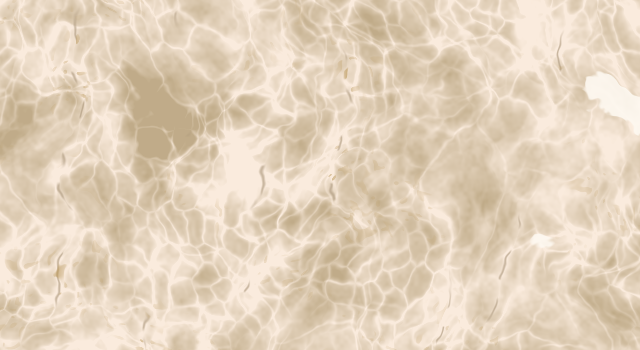
Reproduce this texture procedurally as a WebGL 1 fragment shader.

```glsl
precision highp float;
// Polished cream marble: cloudy beige ground, rounded darker cells, pale veins,
// steep broken cracks, one broad tan stain and ragged white calcite.
// Warped cellular noise at several scales sets one tone, mapped to a colour ramp.

uniform vec2 u_resolution;

#define BASE_TONE 0.62
#define CLOUD_AMOUNT 1.0
#define MOTTLE_AMOUNT 1.15
#define CELL_SHADE 0.23
#define VEIN_GLOW 0.17
#define VEIN_LINE 0.24
#define VEIN_WIDTH 0.009
#define CRACK_WIDTH 0.004
#define STAIN_DEPTH 0.42
#define TAN vec3(0.77, 0.69, 0.56)
#define CREAM vec3(0.97, 0.91, 0.85)
#define CALCITE vec3(0.995, 0.975, 0.945)

float hash(vec2 p) {
  vec3 q = fract(p.xyx * 0.1031);
  q += dot(q, q.yzx + 33.33);
  return fract((q.x + q.y) * q.z);
}

float noise(vec2 p) {
  vec2 i = floor(p), f = fract(p);
  f = f * f * (3.0 - 2.0 * f);
  return mix(mix(hash(i), hash(i + vec2(1, 0)), f.x),
             mix(hash(i + vec2(0, 1)), hash(i + vec2(1, 1)), f.x), f.y);
}

float fbm(vec2 p) {
  float sum = 0.0, amp = 0.533;
  for (int i = 0; i < 4; i++) {
    sum += amp * noise(p);
    p = mat2(1.6, 1.2, -1.2, 1.6) * p + 7.3;
    amp *= 0.5;
  }
  return sum;
}

// Cellular noise: x = gap between the two nearest points, y = cell value
vec2 cells(vec2 p) {
  vec2 base = floor(p);
  float near = 9.0, next = 9.0, id = 0.0;
  for (int y = -1; y <= 1; y++) {
    for (int x = -1; x <= 1; x++) {
      vec2 c = base + vec2(x, y);
      float d = length(c + vec2(hash(c + 40.0), hash(c + 91.0)) - p);
      if (d < near) {
        next = near;
        near = d;
        id = hash(c + 17.0);
      } else {
        next = min(next, d);
      }
    }
  }
  return vec2(next - near, id);
}

// Broad bends from layered sines, ragged detail from noise
vec2 warp(vec2 p) {
  vec2 q = p;
  float amp = 0.035, freq = 5.0;
  for (int i = 0; i < 4; i++) {
    q += amp * sin(freq * q.yx + vec2(1.7, 4.1) * float(i + 1));
    amp *= 0.5;
    freq *= 1.9;
  }
  return q + 0.13 * (vec2(fbm(p * 6.0 + 20.0), fbm(p * 6.0 + 57.0)) - 0.5);
}

// Soft elliptical spot
float spot(vec2 p, vec2 centre, vec2 radius) {
  vec2 d = (p - centre) / radius;
  return exp(-dot(d, d));
}

void main() {
  float px = 1.0 / u_resolution.y;
  vec2 p = gl_FragCoord.xy * px;
  vec2 q = warp(p);

  // Ground: clouds, mottling, grain and broad stains
  float tone = BASE_TONE + CLOUD_AMOUNT * (fbm(q * 3.0 + 3.0) - 0.5);
  tone += MOTTLE_AMOUNT * (fbm(q * vec2(12.0, 10.0) + 31.0) - 0.5);
  tone += 0.16 * (noise(p * 85.0) - 0.5);
  vec2 s = mix(p, q, 0.5);
  float stain = spot(s, vec2(0.47, 0.65), vec2(0.12, 0.26));
  stain = smoothstep(0.15, 0.8, stain) + 0.5 * spot(s, vec2(0.37, 0.18), vec2(0.08, 0.06));
  tone -= STAIN_DEPTH * stain;

  // Cells with shaded middles and pale veins along their borders
  float scale = 4.5;
  for (int i = 0; i < 3; i++) {
    vec2 c = cells(q * vec2(1.0, 0.78) * scale + 13.0 * float(i));
    float patchy = smoothstep(0.36, 0.64, fbm(p * 3.5 + 9.0 * float(i)));
    float line = 1.0 - smoothstep(0.0, VEIN_WIDTH + px, c.x / scale);
    tone -= CELL_SHADE * c.y * smoothstep(0.03, 0.5, c.x);
    tone += patchy * (VEIN_GLOW * exp(-6.0 * c.x) + VEIN_LINE * line);
    scale *= 2.0;
  }

  // Steep wandering veins, some split by thin broken cracks
  float crack = 0.0, seam = 0.0;
  for (int i = 0; i < 7; i++) {
    float k = float(i);
    float lean = 0.3 * hash(vec2(k, 5.0)) - 0.04;
    float x = 0.27 * k + 0.2 * hash(vec2(k, 2.0)) + lean * (p.y - 0.3);
    float d = abs(q.x - x);
    float shown = smoothstep(0.42, 0.62, noise(vec2(k * 9.0, p.y * 4.0)));
    float broken = smoothstep(0.45, 0.65, noise(p * vec2(30.0, 22.0) + k));
    seam = max(seam, shown * exp(-d / 0.014));
    crack = max(crack, shown * broken * (1.0 - smoothstep(0.0, CRACK_WIDTH + px, d)));
  }
  tone += 0.3 * seam;
  vec3 colour = mix(TAN, CREAM, clamp(tone, -0.08, 1.06));

  // Grey-brown cracks and ochre flecks beside them
  colour = mix(colour, vec3(0.66, 0.58, 0.47), 0.6 * crack);
  float fleck = smoothstep(0.72, 0.86, noise(q * 62.0)) * smoothstep(0.5, 0.68, fbm(p * 5.0 + 70.0));
  colour = mix(colour, vec3(0.74, 0.61, 0.38), fleck * (0.2 + 0.5 * seam));

  // Ragged white calcite on the right
  vec2 w = vec2(q.x, q.y + 0.35 * (q.x - 1.7));
  float white = spot(w, vec2(1.72, 0.72), vec2(0.15, 0.1));
  white = max(white, 0.8 * spot(w, vec2(1.58, 0.21), vec2(0.07, 0.04)));
  white = smoothstep(0.7, 0.76, 0.5 * white + 0.75 * fbm(q * 11.0 + 5.0) * smoothstep(0.0, 0.3, white));
  gl_FragColor = vec4(mix(colour, CALCITE, 0.9 * white), 1.0);
}
```
